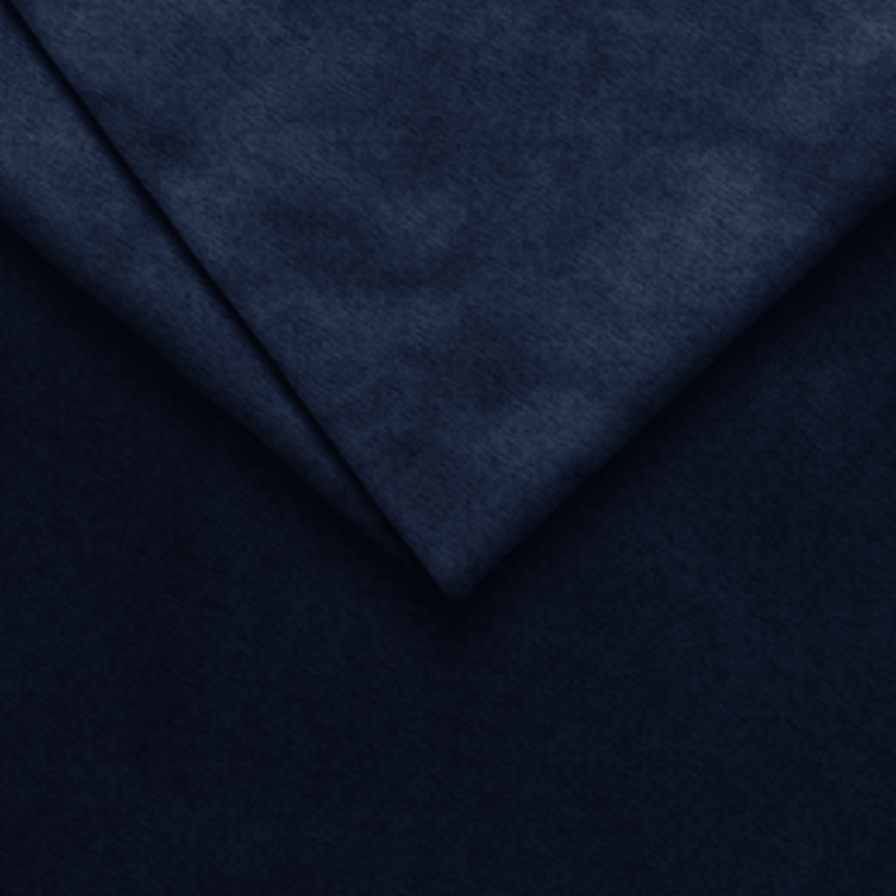
Reproduce this texture procedurally as a Shadertoy shader.

```glsl
// Draws dark navy velvet: a folded corner pointing down over a flat sheet of the same cloth.

const vec3 SHADOW_COLOR = vec3(0.016, 0.024, 0.052);
const vec3 LIGHT_COLOR = vec3(0.17, 0.22, 0.30);
const vec3 MID_TINT = vec3(0.0, 0.005, 0.028);
// Fold geometry, in canvas units
const vec2 TIP = vec2(0.505, 0.322);
const vec2 LEFT_END = vec2(0.0, 0.757);
const vec2 RIGHT_END = vec2(1.0, 0.787);
const vec2 CREASE_TOP = vec2(0.010, 1.0);
const vec2 CREASE_END = vec2(0.490, 0.345);
const float TIP_ROUNDING = 0.016;
const float EDGE_SOFTNESS = 0.003;
// Cloth
const float SHEET_TONE = 0.19;
const float PANEL_TONE = 0.60;
const float FLAP_TONE = 0.58;
const float MOTTLE = 0.72;
const float TWILL_COUNT = 125.0;
const float GRAIN_SCALE = 260.0;

float hash(vec2 p) {
    return fract(sin(dot(p, vec2(127.1, 311.7))) * 43758.5453);
}

float noise(vec2 p) {
    vec2 cell = floor(p);
    vec2 f = fract(p);
    f = f * f * (3.0 - 2.0 * f);
    float low = mix(hash(cell), hash(cell + vec2(1.0, 0.0)), f.x);
    float high = mix(hash(cell + vec2(0.0, 1.0)), hash(cell + 1.0), f.x);
    return mix(low, high, f.y);
}

float fbm(vec2 p) {
    float sum = 0.0;
    float amplitude = 0.5;
    for (int i = 0; i < 5; i++) {
        sum += amplitude * noise(p);
        p = mat2(1.6, 0.4, -0.4, 1.6) * p + 7.3;
        amplitude *= 0.6;
    }
    return sum - 0.576;
}

// Signed distance to a line, positive on the left of the direction a to b
float lineSide(vec2 p, vec2 a, vec2 b) {
    vec2 d = normalize(b - a);
    return d.x * (p.y - a.y) - d.y * (p.x - a.x);
}

float smoothMin(float a, float b, float k) {
    float h = max(k - abs(a - b), 0.0) / k;
    return min(a, b) - h * h * k * 0.25;
}

float glow(vec2 p, vec2 center, vec2 size) {
    vec2 q = (p - center) / size;
    return exp(-dot(q, q));
}

// Fine pile with short diagonal threads
float weave(vec2 p) {
    vec2 thread = vec2(dot(p, vec2(0.82, -0.57)), dot(p, vec2(0.57, 0.82)));
    float twill = sin(6.2832 * (thread.y * TWILL_COUNT + 0.9 * noise(p * 45.0)));
    float strength = noise(thread * vec2(35.0, 90.0));
    float fleck = noise(thread * vec2(90.0, 210.0)) - 0.5;
    float grain = noise(p * GRAIN_SCALE) + noise(p.yx * GRAIN_SCALE * 0.55) - 1.0;
    return 0.09 * twill * strength + 0.22 * fleck + 0.30 * grain;
}

float sheetTone(vec2 p, float edge) {
    float tone = SHEET_TONE + 0.13 * fbm(p * vec2(6.0, 7.0) + 3.0);
    tone += 0.035 * smoothstep(0.35, 0.95, p.x);
    // Crushed pale patches
    float crushed = 0.4 + 1.2 * noise(p * 38.0);
    tone += 0.07 * crushed * glow(p, vec2(0.93, 0.56), vec2(0.05, 0.07));
    tone += 0.05 * crushed * glow(p, vec2(0.77, 0.37), vec2(0.08, 0.06));
    tone += 0.06 * crushed * glow(p, vec2(0.25, 0.06), vec2(0.09, 0.04));
    tone += 0.03 * (noise(p * vec2(45.0, 6.0)) - 0.5);
    // Shadow cast by the folded corner
    return tone * mix(0.02, 1.0, smoothstep(-0.005, 0.080, -edge));
}

float panelTone(vec2 p, float rightEdge, float crease) {
    vec2 warp = 0.8 * vec2(noise(p * 9.0), noise(p * 11.0 + 5.0));
    float tone = PANEL_TONE + MOTTLE * fbm(p * vec2(8.0, 15.0) + warp);
    // Sheen running beside the right edge
    float sheen = exp(-pow((rightEdge - 0.115) / 0.065, 2.0));
    tone += 0.19 * sheen * smoothstep(0.42, 0.68, p.x);
    tone += 0.14 * glow(p, vec2(0.49, 0.39), vec2(0.06, 0.07));
    tone += 0.13 * glow(p, vec2(0.16, 0.96), vec2(0.20, 0.10));
    tone -= 0.09 * glow(p, vec2(0.50, 0.66), vec2(0.13, 0.19));
    tone -= 0.08 * glow(p, vec2(0.62, 0.92), vec2(0.16, 0.09));
    tone *= mix(0.10, 1.0, smoothstep(-0.012, 0.055, rightEdge));
    return tone * mix(0.62, 1.0, smoothstep(0.0, 0.022, crease));
}

float flapTone(vec2 p, float leftEdge, float crease) {
    float tone = FLAP_TONE + MOTTLE * 0.75 * fbm(p * vec2(11.0, 13.0) + 11.0);
    tone += 0.14 * glow(p, vec2(0.07, 0.85), vec2(0.10, 0.12));
    tone *= mix(0.60, 1.0, smoothstep(0.34, 0.56, p.y));
    tone *= mix(0.12, 1.0, smoothstep(-0.010, 0.050, leftEdge));
    // Dark groove under the upper layer
    return tone * mix(0.02, 1.0, smoothstep(0.003, 0.024, -crease));
}

void mainImage(out vec4 fragColor, in vec2 fragCoord) {
    vec2 p = fragCoord / iResolution.xy;
    float wobble = 0.006 * (noise(p * 14.0) - 0.5);
    float leftEdge = lineSide(p, LEFT_END, TIP) + wobble;
    float rightEdge = lineSide(p, TIP, RIGHT_END) - wobble;
    float crease = lineSide(p, CREASE_TOP, CREASE_END) + 0.5 * wobble;
    float edge = smoothMin(leftEdge, rightEdge, TIP_ROUNDING);
    // Layers from the sheet upward
    float upper = smoothstep(-EDGE_SOFTNESS, EDGE_SOFTNESS, crease);
    float fold = mix(flapTone(p, leftEdge, crease), panelTone(p, rightEdge, crease), upper);
    float tone = mix(sheetTone(p, edge), fold, smoothstep(-EDGE_SOFTNESS, EDGE_SOFTNESS, edge));
    // Pile texture is weaker where the cloth is dark
    tone = clamp(tone + weave(p) * (0.10 + 0.95 * tone), 0.0, 1.4);
    vec3 color = mix(SHADOW_COLOR, LIGHT_COLOR, tone);
    fragColor = vec4(color + MID_TINT * 4.0 * tone * max(1.0 - tone, 0.0), 1.0);
}
```
